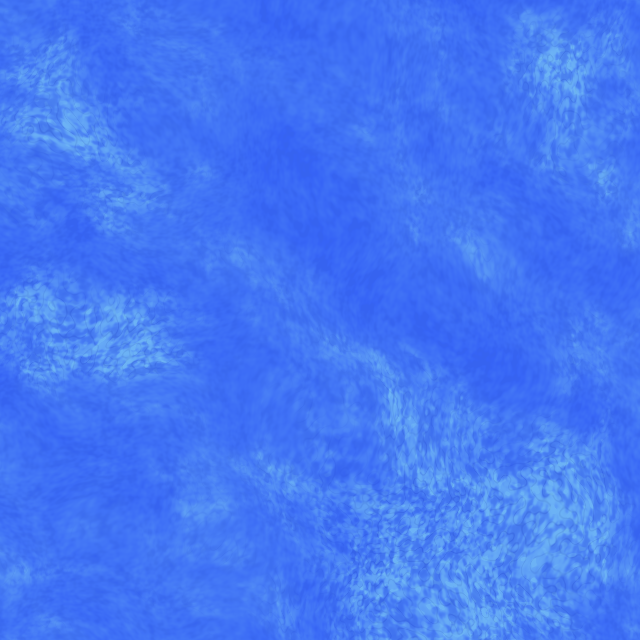
A WebGL 1 fragment shader for this texture:

```glsl
precision highp float;
uniform vec2 u_resolution;

vec2 gradientAt(vec2 cell) {
  float angle = 6.2832 * fract(sin(dot(cell, vec2(127.1, 311.7))) * 43758.55);
  return vec2(cos(angle), sin(angle));
}

float gradientNoise(vec2 p) {
  vec2 i = floor(p), f = fract(p);
  vec2 u = f * f * f * (f * (f * 6.0 - 15.0) + 10.0);
  vec2 e = vec2(1.0, 0.0);
  float a = dot(gradientAt(i), f);
  float b = dot(gradientAt(i + e.xy), f - e.xy);
  float c = dot(gradientAt(i + e.yx), f - e.yx);
  float d = dot(gradientAt(i + e.xx), f - e.xx);
  return 1.4 * mix(mix(a, b, u.x), mix(c, d, u.x), u.y);
}

float fbm(vec2 p) {
  float sum = 0.0, amplitude = 0.6;
  for (int i = 0; i < 5; i++) {
    sum += amplitude * gradientNoise(p);
    p = mat2(1.6, 1.2, -1.2, 1.6) * p + 7.3;
    amplitude *= 0.6;
  }
  return sum;
}

// Soft elliptical patch, 1 at its centre
float patchAt(vec2 p, vec2 centre, vec2 radius) {
  vec2 d = (p - centre) / radius;
  return exp(-dot(d, d));
}

// Clumps broken up by finer and finer flakes
float flakeGrain(vec2 p) {
  return 0.45 * gradientNoise(p * 24.0)
       + 0.5 * gradientNoise(p * 50.0 + 3.7)
       + 0.55 * gradientNoise(p * 92.0 + 8.1)
       + 0.4 * gradientNoise(p * 150.0 + 1.9);
}

void main() {
  vec2 p = gl_FragCoord.xy / u_resolution;
  vec2 warped = p + 0.03 * vec2(gradientNoise(p * 6.0), gradientNoise(p * 6.0 + 19.0));

  // Broad clouds drawn out along the falling diagonal
  vec2 diagonal = vec2(dot(warped, vec2(0.77, -0.64)), dot(warped, vec2(0.64, 0.77)));
  float clouds = fbm(diagonal * vec2(4.5, 8.0) + 2.0);

  // Pale, crusted regions and the dark band between them
  float crust = 1.1 * patchAt(warped, vec2(0.63, 0.14), vec2(0.17, 0.22))
              + 0.65 * patchAt(warped, vec2(0.87, 0.18), vec2(0.13, 0.22))
              + 0.85 * patchAt(warped, vec2(0.10, 0.48), vec2(0.21, 0.075))
              + 0.50 * patchAt(warped, vec2(0.09, 0.79), vec2(0.17, 0.16))
              + 0.45 * patchAt(warped, vec2(0.89, 0.89), vec2(0.12, 0.20));
  float band = patchAt(diagonal, vec2(0.06, 0.86), vec2(0.42, 0.085));

  // Flakes stand upright on the right and lie flat on the left
  float upright = smoothstep(0.25, 0.5, p.x);
  float grain = mix(flakeGrain(warped * vec2(0.9, 1.15)),
                    flakeGrain(warped * vec2(1.15, 0.8) + 5.0), upright);
  float gaps = mix(gradientNoise(warped * vec2(10.0, 22.0)),
                   gradientNoise(warped * vec2(24.0, 11.0)), upright);
  float cover = smoothstep(-0.05, 1.0, crust + 0.6 * clouds + 0.35 * gaps - 0.3 * band);
  float flakes = smoothstep(-0.35, 0.4, grain);
  float cracks = 1.0 - smoothstep(0.0, 0.15, abs(gradientNoise(warped * vec2(66.0, 52.0))));
  float glints = smoothstep(0.2, 0.55, gradientNoise(warped * 100.0 + 31.0));

  float tone = 0.18 + 0.24 * clouds - 0.09 * band + 0.17 * grain
             + cover * (0.17 + 0.46 * flakes - 0.18 * cracks + 0.28 * glints);
  tone = clamp(tone, -0.02, 1.05);

  vec3 color = mix(vec3(0.215, 0.395, 0.965), vec3(0.415, 0.685, 0.96), tone);
  color.b -= 0.025 * smoothstep(0.0, 0.5, -grain) + 0.04 * cover * cracks;
  gl_FragColor = vec4(color, 1.0);
}
```
